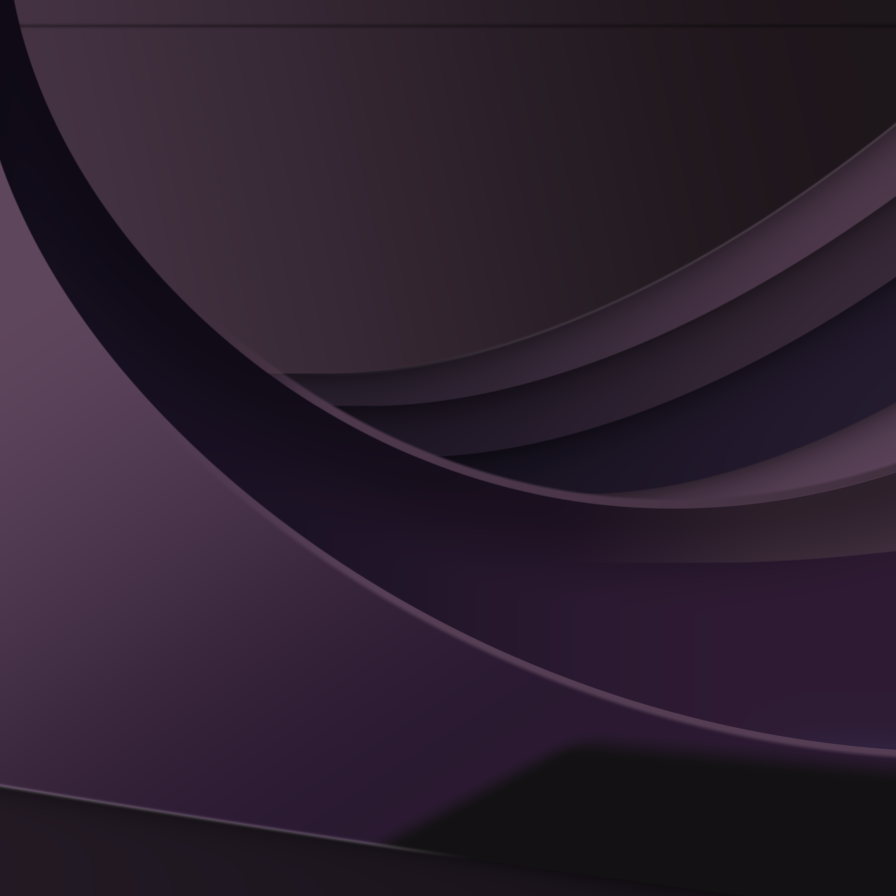
Write a three.js fragment shader that draws this background.

```glsl
// Dark plum backdrop of sweeping, overlapping curved sheets with lit rims.
#define EDGE 0.0013
#define SHADOW 0.42
#define SHADOW_REACH 0.022
#define RIM_WIDTH 0.012
#define ARC_POWER 1.8
#define SEAM_HEIGHT 0.971

varying vec2 vUv;

float cover(float gap) {
  return smoothstep(-EDGE, EDGE, gap);
}

// Soft line centred on a gap of zero
float glint(float gap, float width) {
  return exp(-gap * gap / (width * width));
}

// Signed distance above a curve that drops steeply, then levels out
float sweepGap(vec2 p, float start, float top, float fall, float lift, float power) {
  float s = sqrt(max(p.x - start, 0.0025));
  float height = top - fall * s + lift * pow(s, power);
  float slope = (lift * power * pow(s, power - 1.0) - fall) / (2.0 * s);
  return (p.y - height) / sqrt(1.0 + slope * slope);
}

// Signed distance above a curve that is flat, then rises to the right
float arcGap(vec2 p, vec2 foot, float rise) {
  float run = max(p.x - foot.x, 0.0);
  float slope = rise * ARC_POWER * pow(run, ARC_POWER - 1.0);
  return (p.y - foot.y - rise * pow(run, ARC_POWER)) / sqrt(1.0 + slope * slope);
}

// Lays a sheet above an edge and casts its shadow below
vec3 lay(vec3 under, vec3 sheet, float gap) {
  float shade = 1.0 - SHADOW * exp(min(gap, 0.0) / SHADOW_REACH);
  return mix(under * shade, sheet, cover(gap));
}

// Lit lower sheet, black hollow and floor
vec3 lowerSheet(vec2 p, float outer) {
  float fade = smoothstep(0.0, 1.0, 0.75 * p.x + 1.15 * (0.68 - p.y));
  vec3 color = mix(vec3(0.37, 0.275, 0.365), vec3(0.165, 0.10, 0.19), fade);

  float diagonal = 0.069 + 0.533 * (p.x - 0.443) - p.y;
  float ceiling = 0.173 - 0.09 * (p.x - 0.638) - p.y;
  float hollow = smoothstep(-0.012, 0.018, diagonal) * smoothstep(-0.016, 0.018, ceiling);
  color = mix(color, vec3(0.073, 0.068, 0.073), hollow);

  float floorGap = p.y - (0.123 - 0.165 * p.x + 0.02 * p.x * p.x);
  vec3 ground = mix(vec3(0.135, 0.10, 0.14), vec3(0.085, 0.065, 0.095), p.x);
  ground *= 1.0 - 0.35 * exp(min(floorGap, 0.0) / 0.012);
  color = mix(ground, color, cover(floorGap));
  float floorLight = 0.17 * (1.0 - smoothstep(0.4, 0.54, p.x));
  color += floorLight * glint(floorGap, 0.0022);

  float rim = cover(-outer) * (1.0 - smoothstep(0.4, 1.0, -outer / RIM_WIDTH));
  return mix(color, vec3(0.375, 0.28, 0.365), 0.8 * rim * smoothstep(0.1, 0.45, p.x));
}

// Deep channel between the two sweeping rims
vec3 channel(vec2 p, float inner, float outer) {
  vec3 color = mix(vec3(0.09, 0.062, 0.13), vec3(0.18, 0.105, 0.20),
                   smoothstep(0.1, 0.85, p.x));
  float shelf = arcGap(p, vec2(0.80, 0.372), 0.235);
  vec3 shelfColor = mix(color, vec3(0.265, 0.19, 0.255), smoothstep(0.6, 0.9, p.x));
  color = mix(color, shelfColor, cover(shelf));
  color += vec3(0.01, 0.03, 0.05) * smoothstep(0.8, 1.0, p.x) * exp(-max(outer, 0.0) / 0.02);
  return color * mix(0.65, 1.0, smoothstep(0.0, 0.12, -inner));
}

// Nested ribbons fanning out to the right
vec3 ribbons(vec2 p) {
  float lit = smoothstep(0.35, 1.0, p.x);
  vec3 color = mix(vec3(0.25, 0.18, 0.25), vec3(0.36, 0.265, 0.355), lit);
  color = lay(color, mix(vec3(0.085, 0.065, 0.12), vec3(0.14, 0.105, 0.18), lit),
              arcGap(p, vec2(0.66, 0.449), 0.711));
  color = lay(color, mix(vec3(0.12, 0.09, 0.15), vec3(0.22, 0.16, 0.22), lit),
              arcGap(p, vec2(0.47, 0.490), 0.630));
  color = lay(color, mix(vec3(0.17, 0.13, 0.19), vec3(0.31, 0.225, 0.30), lit),
              arcGap(p, vec2(0.42, 0.547), 0.624));

  // Large disc with a fine edge light
  float disc = arcGap(p, vec2(0.37, 0.583), 0.643);
  float dim = smoothstep(-0.2, 1.05, p.x + 0.22 * (p.y - 0.7));
  vec3 face = mix(vec3(0.29, 0.215, 0.285), vec3(0.115, 0.085, 0.105), dim);
  face *= 1.0 - 0.3 * glint(p.y - SEAM_HEIGHT, 0.0022);
  color = lay(color, face, disc);
  return color + 0.09 * glint(disc + 0.001, 0.0016) * smoothstep(0.3, 0.6, p.x);
}

void main() {
  vec2 p = vUv;
  float outer = sweepGap(p, -0.03, 0.996, 1.01, 0.18, 4.6);
  float inner = sweepGap(p, 0.0065, 1.095, 0.99, 0.37, 4.45);

  vec3 color = lowerSheet(p, outer);
  color = mix(color, channel(p, inner, outer), cover(outer));
  color = mix(color, ribbons(p), cover(inner));

  // Lit rim along the inner sweep
  float rim = cover(inner) * (1.0 - smoothstep(0.6, 1.0, inner / RIM_WIDTH));
  vec3 rimColor = mix(vec3(0.31, 0.225, 0.305), vec3(0.26, 0.19, 0.25), p.x * p.x);
  color = mix(color, rimColor, rim * smoothstep(0.22, 0.38, p.x));

  gl_FragColor = vec4(color, 1.0);
}
```
